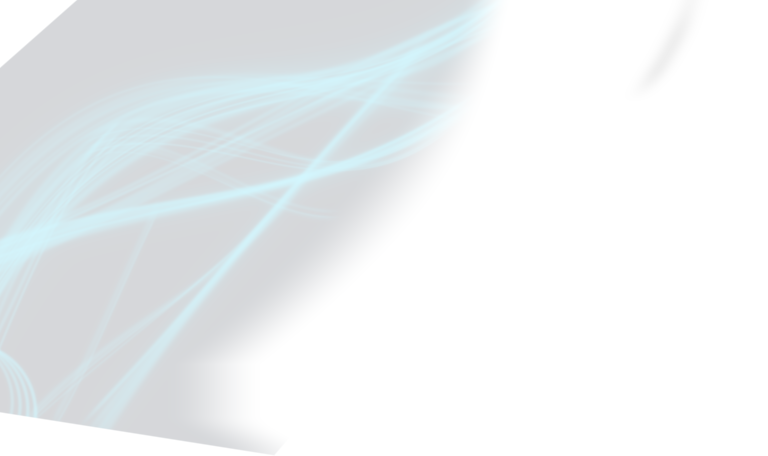
Give the GLSL for this background, as a WebGL 2 fragment shader.

```glsl
#version 300 es
precision highp float;

uniform vec2 u_resolution;
out vec4 outColor;

#define PANEL_GREY vec3(0.838, 0.845, 0.856)
#define STRAND_CYAN vec3(0.825, 0.970, 1.000)
#define SMUDGE_DEPTH 0.065
#define LINE_WIDTH 0.0032
#define LINE_GAIN 0.50
#define HAZE_GAIN 0.30

float hash(float n) {
    return fract(sin(n * 127.1) * 43758.5453);
}

// Cubic passing through four heights at t = 0, 1/3, 2/3, 1
float cubic(float t, vec4 h) {
    float u = 3.0 * t;
    float a = u - 1.0, b = u - 2.0, c = u - 3.0;
    return dot(h, vec4(-a * b * c / 6.0, u * b * c / 2.0, -u * a * c / 2.0, u * a * b / 6.0));
}

// Gaussian line around a cubic over the horizontal span
float strand(vec2 p, vec2 span, vec4 heights, float width) {
    float len = span.y - span.x;
    float t = (p.x - span.x) / len;
    float y = cubic(t, heights);
    float slope = (cubic(t + 0.01, heights) - y) / (0.01 * len);
    float d = (p.y - y) / (width * sqrt(1.0 + slope * slope));
    float ends = smoothstep(-0.12, 0.0, t) * (1.0 - smoothstep(1.0, 1.12, t));
    return exp(-d * d) * ends;
}

// Fan of strands, each with its own offset, twist, width and strength
float bundle(vec2 p, vec2 span, vec4 heights, vec4 spread, int count, float seed) {
    float sum = 0.0;
    for (int i = 0; i < count; i++) {
        float id = seed + float(i);
        float side = 2.0 * (float(i) + 0.5) / float(count) - 1.0;
        float twist = 2.0 * hash(id + 0.3) - 1.0;
        vec4 offset = spread * vec4(side, side, mix(side, twist, 0.6), twist);
        float width = LINE_WIDTH * mix(0.7, 2.6, hash(id + 0.7));
        sum += strand(p, span, heights + offset, width) * mix(0.5, 1.0, hash(id + 0.5));
    }
    return sum * LINE_GAIN;
}

// Nested arcs in the lower left corner
float cornerArcs(vec2 p) {
    float sum = 0.0;
    for (int i = 0; i < 4; i++) {
        float k = float(i);
        vec2 center = vec2(-0.075 - 0.014 * k, 0.095 + 0.008 * k);
        float d = (length(p - center) - 0.153 + 0.003 * k) / (LINE_WIDTH * 1.3);
        sum += exp(-d * d) * (1.0 - 0.15 * k);
    }
    return sum * 0.8;
}

float strands(vec2 p) {
    vec2 wide = vec2(0.0, 1.075);
    vec4 arch = vec4(0.41, 0.735, 0.82, 0.97);
    vec4 crown = vec4(0.572, 0.79, 0.813, 0.77);
    vec4 sweep = vec4(0.447, 0.535, 0.603, 0.726);
    vec4 diagonal = vec4(0.10, 0.364, 0.605, 0.825);

    // Main ribbons
    float ink = bundle(p, wide, arch, vec4(0.05, 0.05, 0.05, 0.04), 9, 3.0);
    ink += bundle(p, wide, vec4(0.44, 0.605, 0.785, 0.945), vec4(0.04, 0.03, 0.04, 0.04), 5, 21.0);
    ink += bundle(p, vec2(0.0, 0.96), sweep, vec4(0.025, 0.014, 0.010, 0.02), 5, 37.0) * 1.3;
    ink += bundle(p, vec2(0.0, 0.965), crown, vec4(0.05, 0.03, 0.04, 0.05), 5, 51.0) * 0.6;
    ink += bundle(p, vec2(0.0, 0.24), vec4(0.30, 0.46, 0.59, 0.69), vec4(0.08, 0.05, 0.04, 0.03), 4, 67.0) * 0.7;

    // Crossing threads
    ink += bundle(p, vec2(0.24, 0.943), vec4(0.70, 0.69, 0.645, 0.715), vec4(0.03, 0.03, 0.02, 0.03), 4, 81.0) * 0.7;
    ink += bundle(p, vec2(0.24, 0.70), vec4(0.675, 0.65, 0.583, 0.535), vec4(0.015), 3, 93.0) * 0.4;

    // Diagonal threads
    ink += bundle(p, vec2(0.24, 0.877), diagonal, vec4(0.045, 0.008, 0.012, 0.03), 4, 107.0);
    ink += bundle(p, vec2(0.088, 0.614), vec4(0.10, 0.248, 0.386, 0.55), vec4(0.015), 3, 121.0) * 0.6;
    ink += bundle(p, vec2(0.13, 0.33), vec4(0.09, 0.22, 0.36, 0.50), vec4(0.02), 2, 133.0) * 0.4;

    // Soft haze around the ribbons
    float haze = strand(p, wide, arch, 0.055) + 0.6 * strand(p, vec2(0.0, 0.965), crown, 0.035);
    haze += 0.6 * strand(p, vec2(0.0, 0.96), sweep, 0.03);
    haze += 0.5 * strand(p, vec2(0.24, 0.877), diagonal, 0.025);
    return ink + haze * HAZE_GAIN + cornerArcs(p);
}

// Slanted panel with three crisp cuts and a blurred right side
float panelMask(vec2 p) {
    float px = 1.0 / u_resolution.y;
    float top = (p.y - 0.851 - 0.882 * p.x) / 1.333;
    float bottom = 0.096 - 0.157 * p.x - p.y;
    float corner = (p.x - 0.60 - 0.86 * p.y) / 1.32;
    float crisp = 1.0 - smoothstep(-px, px, max(top, max(bottom, corner)));

    float rise = p.y - 0.254;
    float bend = 0.54 + 0.997 * rise - 0.651 * rise * (p.y - 0.56);
    float edge = max(bend, 0.475) + 0.11 * (1.0 - smoothstep(0.0, 0.09, p.y));
    float blur = mix(0.11, 0.055, smoothstep(0.5, 1.0, p.y));
    return crisp * (1.0 - smoothstep(edge - blur, edge + blur, p.x));
}

// Faint curved smear near the top right
float smudge(vec2 p) {
    float t = (p.y - 0.77) / 0.23;
    float d = (p.x - 1.385 - 0.19 * t + 0.06 * t * t) / 0.024;
    return exp(-d * d) * smoothstep(0.0, 0.35, t) * (1.0 - 0.5 * smoothstep(0.6, 1.0, t));
}

void main() {
    vec2 p = gl_FragCoord.xy / u_resolution.y;
    vec3 panel = mix(PANEL_GREY, STRAND_CYAN, 1.0 - exp(-strands(p)));
    vec3 color = mix(vec3(1.0), panel, panelMask(p));
    outColor = vec4(color - SMUDGE_DEPTH * smudge(p), 1.0);
}
```
